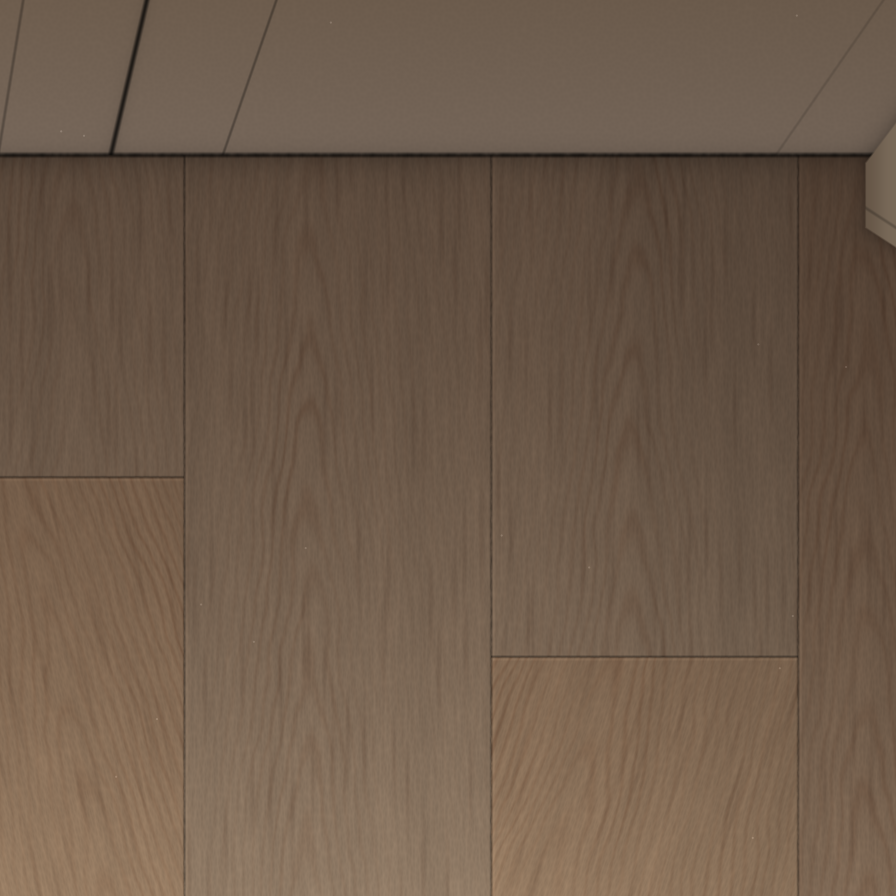
This texture is drawn by a three.js fragment shader. Its source:

```glsl
varying vec2 vUv;

vec2 hash2(vec2 p) {
  return fract(sin(vec2(dot(p, vec2(127.1, 311.7)), dot(p, vec2(269.5, 183.3)))) * 43758.545);
}

// Distance to the nearest scattered cell point
float cellular(vec2 p) {
  vec2 cell = floor(p);
  float nearest = 2.0;
  for (int j = -1; j <= 1; j++)
    for (int i = -1; i <= 1; i++) {
      vec2 c = cell + vec2(float(i), float(j));
      nearest = min(nearest, length(c + hash2(c) - p));
    }
  return nearest;
}

// Warped layered sines, about -1 to 1
float waves(vec2 p) {
  float sum = 0.0, amp = 0.55;
  for (int i = 0; i < 4; i++) {
    sum += amp * sin(p.x + 1.7 * sin(p.y * 0.8 + float(i))) * cos(p.y + 1.3 * sin(p.x * 0.7));
    p = mat2(1.5, 1.1, -1.1, 1.5) * p + 2.3;
    amp *= 0.55;
  }
  return sum;
}

float line(float d, float halfWidth) {
  return 1.0 - smoothstep(0.0, halfWidth * 1.8, abs(d));
}

vec3 woodFloor(vec2 p) {
  // Board layout
  float across = (p.x + 0.1368) / 0.3425;
  float column = floor(across);
  float joint = column == 0.0 ? 0.4674 : (column == 2.0 ? 0.267 : -1.0);
  float lower = step(p.y, joint);
  float seed = column * 7.3 + lower * 3.7;

  // Light falling off toward the wall and the right
  float light = pow(clamp(1.0 - p.y / 0.82, 0.0, 1.0), 1.35);
  vec3 color = mix(vec3(0.352, 0.285, 0.232), vec3(0.55, 0.47, 0.39), light);
  color *= 1.03 - 0.12 * smoothstep(0.5, 1.0, p.x);
  color *= mix(vec3(1.0), vec3(1.05, 1.015, 0.975), lower);
  color *= column == 3.0 ? vec3(1.0, 0.97, 0.95) : vec3(1.0);

  // Arched growth rings around the heart of each board
  float heart = column == 0.0 ? 0.08 : (column == 1.0 ? 0.345 : (column == 2.0 ? 0.708 : 0.965));
  float lean = lower * (column == 0.0 ? 0.22 : -0.3);
  float x = p.x - heart + lean * (p.y - 0.2) + lower * column * 0.02;
  float straight = x;
  x += 0.009 * waves(vec2(x * 14.0 + seed, p.y * 11.0 + seed));
  float ring = sqrt(x * x + 0.0003) + 0.12 * p.y + 0.004 * waves(vec2(x * 45.0, p.y * 18.0 + seed));
  float figure = pow(0.5 + 0.5 * sin(ring * 540.0 + seed), 2.7);
  float patchiness = 0.5 + 0.5 * waves(vec2(x * 22.0 + seed, p.y * 5.0 - seed));
  float core = exp(-x * x * 150.0);
  figure *= patchiness * mix(0.22 + 0.73 * core, 0.8, lower);
  color *= 1.0 - figure * vec3(0.09, 0.14, 0.17);

  // Broad streaks, fibres and short pores
  color *= 1.0 + 0.035 * waves(vec2(x * 75.0 + seed, p.y * 2.0));
  float fibre = cellular(vec2(straight * 240.0 + seed, p.y * 20.0));
  float pore = cellular(vec2(straight * 330.0, p.y * 120.0 + seed));
  color *= 0.945 + 0.065 * fibre + 0.065 * pore;
  float streak = smoothstep(0.3, 0.0, cellular(vec2(straight * 65.0 + seed, p.y * 3.5)));
  color *= 1.0 - 0.08 * streak * vec3(0.8, 1.0, 1.1);

  // Irregularly worn seams, with a faint lit lip
  float seam = (fract(across + 0.5) - 0.5) * 0.3425;
  float worn = 0.55 + 0.5 * cellular(vec2(p.y * 150.0, column * 9.0));
  color *= 1.0 - 0.36 * worn * line(seam, 0.0014);
  color *= 1.0 + 0.06 * line(seam - 0.003, 0.0014);
  color *= 1.0 - 0.32 * line(p.y - joint, 0.0014);
  color *= 1.0 + 0.07 * line(p.y - joint + 0.003, 0.0014);

  // Contact shade under the wall
  return color * (1.0 - 0.24 * exp(-max(0.827 - p.y, 0.0) * 55.0));
}

vec3 wallPanel(vec2 p) {
  float rise = clamp((p.y - 0.827) / 0.173, 0.0, 1.0);
  vec3 color = mix(vec3(0.46, 0.40, 0.35), vec3(0.425, 0.36, 0.30), rise);
  color *= 1.0 + 0.04 * (0.4 - p.x);
  color *= 0.985 + 0.03 * cellular(p * 210.0);

  // Slanted grooves
  color *= 1.0 - 0.26 * line(p.x - mix(-0.002, 0.026, rise), 0.0017);
  float gap = p.x - mix(0.1237, 0.164, rise);
  color *= 1.0 - 0.70 * line(gap, 0.0027);
  color *= 1.0 - 0.11 * exp(-abs(gap) * 180.0);
  color *= 1.0 - 0.30 * line(p.x - mix(0.2487, 0.3086, rise), 0.0016);
  color *= 1.0 - 0.13 * line(p.x - mix(0.866, 0.986, rise), 0.0018);
  return color * (1.0 - 0.13 * exp(-rise * 19.0));
}

void main() {
  vec2 p = vUv;
  float edge = p.y - 0.827;
  vec3 color = mix(woodFloor(p), wallPanel(p), smoothstep(-0.0012, 0.0012, edge));
  color *= 1.0 - (0.5 + 0.2 * cellular(vec2(p.x * 130.0, 3.0))) * line(edge, 0.0025);

  // Trim at the right corner
  float side = p.x - 0.966;
  float trimTop = 0.818 + 1.32 * side - p.y;
  float trimBottom = p.y - 0.746 + 0.65 * side;
  float inside = min(side, min(trimTop * 0.6, trimBottom * 0.84));
  color *= 1.0 - 0.22 * exp(-max(-inside, 0.0) * 110.0);
  vec3 trim = mix(vec3(0.40, 0.34, 0.28), vec3(0.47, 0.41, 0.345), smoothstep(0.0, 0.03, side));
  trim *= 1.0 - 0.22 * line(trimBottom - 0.022, 0.002);
  color = mix(color, trim, smoothstep(-0.0015, 0.0015, inside));

  // Sparse dust specks
  vec2 grid = p * 24.0;
  vec2 spot = hash2(floor(grid) + 5.0);
  float speck = 1.0 - smoothstep(0.01, 0.045, length(fract(grid) - 0.1 - 0.8 * spot));
  color += 0.1 * speck * step(0.97, hash2(floor(grid) + 31.0).x);

  gl_FragColor = vec4(color, 1.0);
}
```
